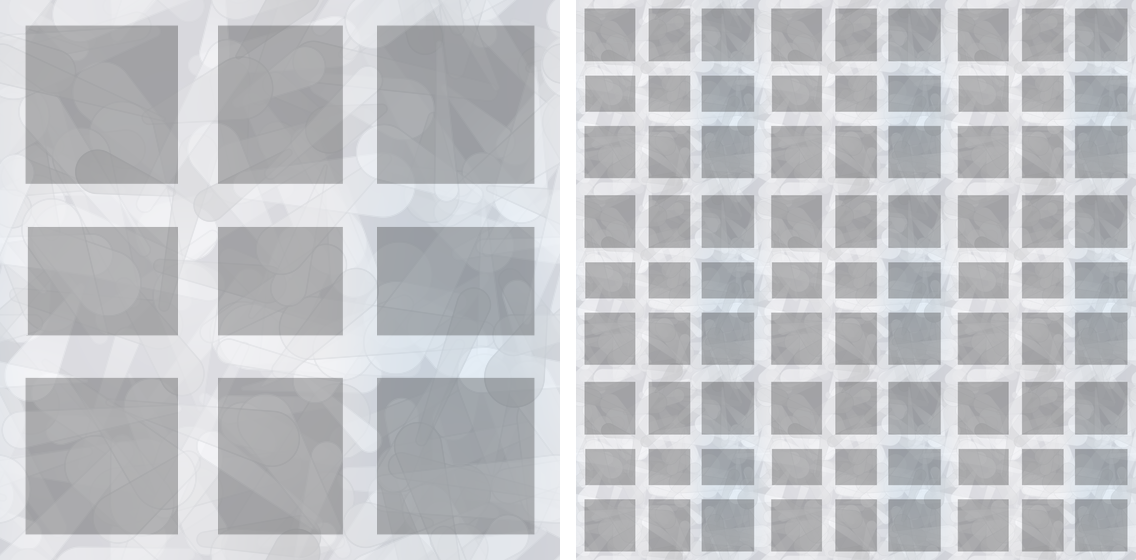
Left, the tile; right, the same tile 3 across and 3 down.
This pattern is drawn by a three.js fragment shader. Its source:

```glsl
// Three by three grey translucent panes over a bed of pale overlapping petals.
// Petals are tapered capsules scattered on shifted, wrapping cell grids and
// blended in layers; a periodic tint cools the right side.
varying vec2 vUv;

const float TAU = 6.2831853;
const float CELLS = 4.0;
const int LAYERS = 10;

float hash(vec3 p) {
  return fract(sin(dot(p, vec3(127.1, 311.7, 74.7))) * 43758.545);
}

// Signed distance to a capsule along +y, radius wide at 0 and narrow at len.
float taperedCapsule(vec2 p, float wide, float narrow, float len) {
  p.x = abs(p.x);
  float slope = (wide - narrow) / len;
  float side = sqrt(1.0 - slope * slope);
  float k = dot(p, vec2(-slope, side));
  if (k < 0.0) return length(p) - wide;
  if (k > side * len) return length(p - vec2(0.0, len)) - narrow;
  return dot(p, vec2(side, slope)) - wide;
}

// Blend one translucent petal with a fine darker rim over the colour below.
vec3 addPetal(vec3 under, vec2 p, vec3 id) {
  float angle = TAU * hash(id + 2.3);
  float c = cos(angle), s = sin(angle);
  p = mat2(c, -s, s, c) * p;

  float len = mix(0.10, 0.32, hash(id + 5.1));
  float wide = mix(0.022, 0.062, hash(id + 7.7));
  float narrow = wide * mix(0.08, 0.55, hash(id + 9.4));
  p.y += 0.5 * len;
  float d = taperedCapsule(p, wide, narrow, len);

  float shade = mix(0.80, 0.985, sqrt(hash(id + 12.6)));
  float along = clamp(p.y / len, 0.0, 1.0);
  float opacity = mix(0.62, 0.28, along);
  float body = 1.0 - smoothstep(-0.001, 0.001, d);
  float rim = 1.0 - smoothstep(0.0006, 0.0024, abs(d + 0.001));

  vec3 col = mix(under, shade * vec3(0.997, 0.998, 1.008), body * opacity);
  return mix(col, vec3(0.77, 0.78, 0.80), 0.26 * rim * mix(1.0, 0.6, along));
}

vec3 petalBed(vec2 uv) {
  vec3 col = vec3(0.845, 0.845, 0.865);
  for (int layer = 0; layer < LAYERS; layer++) {
    float z = float(layer) * 1.37;
    vec2 g = (uv + vec2(hash(vec3(z, 1.0, 3.0)), hash(vec3(z, 4.0, 8.0)))) * CELLS;
    for (int j = -1; j <= 1; j++) {
      for (int i = -1; i <= 1; i++) {
        vec2 cell = floor(g) + vec2(float(i), float(j));
        vec3 id = vec3(mod(cell, CELLS), z);
        vec2 centre = cell + vec2(hash(id), hash(id + 1.1));
        col = addPetal(col, (g - centre) / CELLS, id);
      }
    }
  }
  return col;
}

// One inside the interval, with soft ends.
float band(float x, float lo, float hi) {
  return smoothstep(lo - 0.0008, lo + 0.0008, x)
       - smoothstep(hi - 0.0008, hi + 0.0008, x);
}

float paneMask(vec2 uv) {
  float middle = band(uv.y, 0.401, 0.595);
  float rows = band(uv.y, 0.0456, 0.3255) + middle + band(uv.y, 0.672, 0.9544);
  // The middle pane of the left column starts slightly further in.
  float columns = band(uv.x, 0.0456 + 0.0039 * middle, 0.318)
                + band(uv.x, 0.3893, 0.612) + band(uv.x, 0.6732, 0.9544);
  return rows * columns;
}

void main() {
  vec3 col = petalBed(vUv);

  // Broad wrapping light and cool tint.
  vec2 glow = cos(TAU * (vUv - vec2(0.3, 0.45)));
  col += 0.012 * glow.x + 0.010 * glow.y;
  float cool = smoothstep(0.0, 1.0, cos(TAU * (vUv.x - 0.82)))
             * (0.65 + 0.35 * cos(TAU * (vUv.y - 0.4)));
  col *= mix(vec3(1.0), vec3(0.935, 0.972, 0.995), cool);

  // Grey panes darken the petals beneath them.
  col = mix(col, col * 0.69 + 0.05, paneMask(vUv));
  gl_FragColor = vec4(clamp(col, 0.0, 1.0), 1.0);
}
```
